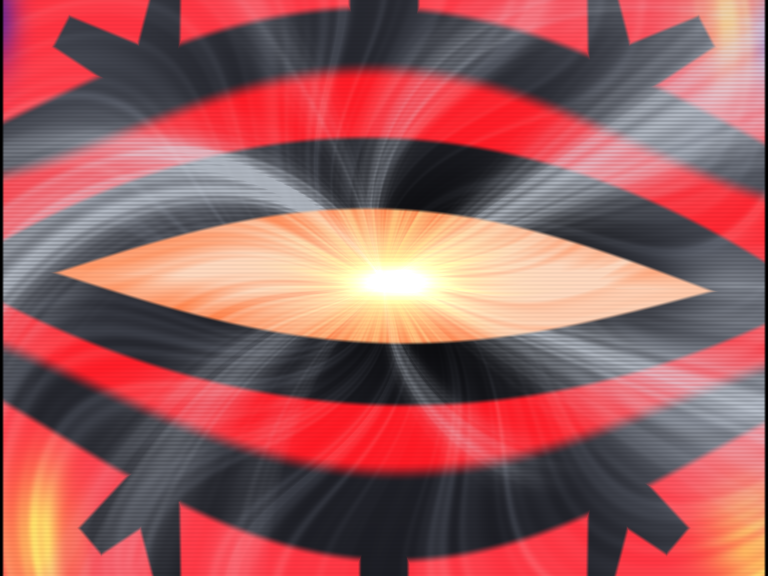
Reproduce this background procedurally as a WebGL 1 fragment shader.

```glsl
precision highp float;
// Nested dark and red eye-shaped bands with a burning core and curved pale rays.
uniform vec2 u_resolution;

const float PI = 3.14159;
const float ASPECT = 1.3333;
const float HALF_WIDTH = 0.6667;
const float CORE_HEIGHT = 0.5104;
const float TILT = 0.028;
const float SCAN_LINES = 144.0;
const float CRISP = 0.004;
const float BLURRED = 0.018;
const vec3 RED = vec3(0.99, 0.10, 0.14);
const vec3 INK = vec3(0.05, 0.05, 0.07);
const vec3 SLATE = vec3(0.38, 0.40, 0.45);
const vec3 PALE = vec3(0.84, 0.87, 0.91);
const vec3 EMBER = vec3(1.0, 0.50, 0.28);
const vec3 PEACH = vec3(0.98, 0.83, 0.73);
const vec3 YELLOW = vec3(1.0, 0.86, 0.38);
const vec3 VIOLET = vec3(0.45, 0.16, 0.55);
// Band profiles: height, quadratic fall, quartic lift
const vec3 OUTER_TOP = vec3(0.476, 0.269, 0.049);
const vec3 OUTER_LOW = vec3(0.483, 0.338, 0.078);
const vec3 RED_TOP = vec3(0.368, 0.321, 0.118);
const vec3 RED_LOW = vec3(0.330, 0.286, 0.083);
const vec3 INNER_TOP = vec3(0.250, 0.200, 0.0);
const vec3 INNER_LOW = vec3(0.2135, 0.161, 0.0);
const vec3 IRIS = vec3(0.57, 0.127, 0.106); // half width, top, bottom

// Layered sines, 0 to 1; whole frequencies close around the circle
float strands(float t) {
  float s = sin(13.0 * t + 2.0 * sin(5.0 * t)) + 0.9 * sin(29.0 * t + 2.0 * sin(9.0 * t + 1.0));
  s += 0.6 * sin(59.0 * t + 1.5 * sin(31.0 * t)) + 0.3 * sin(97.0 * t + 2.0 * sin(19.0 * t));
  return clamp(0.5 + 0.26 * s, 0.0, 1.0);
}

float band(vec2 p, vec3 top, vec3 low, float soft) {
  vec3 k = p.y > 0.0 ? top : low;
  float u = p.x * p.x / (HALF_WIDTH * HALF_WIDTH);
  return smoothstep(-soft, soft, k.x - k.y * u + k.z * u * u - abs(p.y));
}

// Tapered spoke with a square tip
float lash(vec2 p, vec2 base, vec2 tip, float wide, float narrow) {
  vec2 axis = normalize(tip - base);
  float len = distance(tip, base);
  vec2 q = vec2(dot(p - base, axis), dot(p - base, vec2(-axis.y, axis.x)));
  float side = mix(wide, narrow, clamp(q.x / len, 0.0, 1.0)) - abs(q.y);
  return smoothstep(-CRISP, CRISP, min(side, min(q.x, len - q.x)));
}

// Hairy ray whose angle drifts with radius
float ray(vec2 polar, float angle, float bend, float width) {
  float d = mod(polar.x - angle - bend * polar.y + PI, 2.0 * PI) - PI;
  return exp(-d * d / (width * width)) * (0.60 + 0.5 * strands(d * 1.5 + angle));
}

float spot(vec2 p, vec2 center, vec2 size) {
  vec2 q = (p - center) / size;
  return exp(-dot(q, q));
}

void main() {
  vec2 uv = gl_FragCoord.xy / u_resolution;
  vec2 p = vec2((uv.x - 0.5) * ASPECT, uv.y - CORE_HEIGHT);
  vec2 polar = vec2(atan(p.y, p.x), length(p));
  float r = polar.y;
  float scan = sin(uv.y * SCAN_LINES * 2.0 * PI);
  float hair = strands(polar.x + 1.1 * sin(3.0 * r));
  float rays = mix(0.6, strands(polar.x + 0.12 * sin(9.0 * r)), smoothstep(0.02, 0.16, r));

  // Red field with coloured corners
  vec3 red = RED + vec3(0.0, 0.12, 0.11) * hair * hair;
  float flame = spot(p, vec2(-0.60, -0.45), vec2(0.06, 0.12)) + spot(p, vec2(0.65, -0.46), vec2(0.08, 0.10));
  flame += 0.7 * spot(p, vec2(0.60, 0.46), vec2(0.065, 0.09));
  vec3 color = mix(red + vec3(0.0, 0.10, 0.11), mix(EMBER, YELLOW, hair), min(flame * 1.1, 1.0));
  float violet = spot(p, vec2(-0.67, 0.46), vec2(0.035, 0.09)) + spot(p, vec2(0.67, 0.42), vec2(0.025, 0.07));
  color = mix(color, VIOLET, min(violet, 1.0));

  // Dark bands, lashes and the red ring
  float sides = smoothstep(0.2, 0.68, abs(p.x)) * smoothstep(-0.35, 0.1, p.x + p.y + 0.2);
  vec3 dark = mix(INK, SLATE, 0.17 + 0.30 * hair * hair + 0.3 * sides + 0.13 * uv.y);
  vec2 tilted = p + vec2(0.0, TILT * p.x);
  vec2 m = abs(p);
  vec2 tip = p.y > 0.0 ? vec2(0.56, 0.435) : vec2(0.51, -0.45);
  float stem = p.y > 0.0 ? 0.060 : 0.042;
  float outer = band(tilted, OUTER_TOP, OUTER_LOW, 0.009);
  outer = max(outer, lash(vec2(m.x, p.y), vec2(0.38, sign(p.y) * 0.34), tip, 0.05, 0.03));
  outer = max(outer, lash(m, vec2(0.40, 0.34), vec2(0.37, 0.56), 0.045, 0.018));
  outer = max(outer, lash(m, vec2(0.0, 0.40), vec2(0.0, 0.56), stem, stem));
  color = mix(color, dark, outer);
  color = mix(color, red, band(tilted, RED_TOP, RED_LOW, BLURRED));
  vec3 inner = mix(dark, INK * 0.3, 0.9 * spot(p, vec2(0.12, 0.0), vec2(0.28, 0.25)));
  color = mix(color, inner, band(tilted, INNER_TOP, INNER_LOW, 0.006));

  // Pale rays: broad sheets, then thinner wisps
  float sheets = ray(polar, 0.52, -0.03, 0.20) + ray(polar, 2.07, 1.55, 0.24) + ray(polar, -0.37, 0.0, 0.20);
  float wisps = ray(polar, 1.92, -1.6, 0.15) + ray(polar, 2.2, 0.9, 0.08) + ray(polar, -2.8, 0.63, 0.17);
  wisps += 0.6 * ray(polar, 1.8, 0.4, 0.10) + 0.4 * ray(polar, -2.4, 0.65, 0.10);
  wisps += ray(polar, -1.55, 1.55, 0.12) * (1.0 - smoothstep(0.3, 0.5, r));
  wisps += 1.5 * ray(polar, 0.0, -0.03, 0.12) * smoothstep(0.45, 0.62, r);
  float light = sheets * 0.66 + wisps * 0.40 * (1.0 - 0.4 * smoothstep(0.35, 0.7, r));
  color = mix(color, PALE, clamp(light * (1.0 + 0.1 * scan), 0.0, 0.75));

  // Burning iris: pale along its axis, hotter towards the rim
  float lid = (tilted.y > 0.0 ? IRIS.y : IRIS.z) * cos(0.5 * PI * p.x / IRIS.x);
  float depth = lid - abs(tilted.y);
  float warmth = 0.55 * rays + 0.45 * smoothstep(0.0, 0.08, depth) + 0.45 * smoothstep(0.0, 0.35, p.x);
  vec3 fire = mix(EMBER, PEACH, clamp(warmth + 0.25 * spot(p, vec2(-0.22, 0.02), vec2(0.14, 0.08)), 0.0, 1.0));
  fire = mix(fire, YELLOW, 0.8 * rays * spot(p, vec2(0.02, 0.01), vec2(0.15, 0.12)));
  fire = mix(fire, vec3(1.0, 0.93, 0.86), min(light * 0.4, 0.4));
  color = mix(color, fire, smoothstep(-CRISP, CRISP, depth));

  // Core glow, scan lines and dark side borders
  color += vec3(0.20, 0.26, 0.20) * spot(p, vec2(0.03, 0.0), vec2(0.13, 0.05)) * (0.5 + 0.7 * rays);
  color += vec3(0.65) * spot(p, vec2(0.02, 0.0), vec2(0.06, 0.022));
  color *= (1.0 + 0.025 * scan) * smoothstep(0.002, 0.006, min(uv.x, 1.0 - uv.x));
  gl_FragColor = vec4(clamp(color, 0.0, 1.0), 1.0);
}
```
